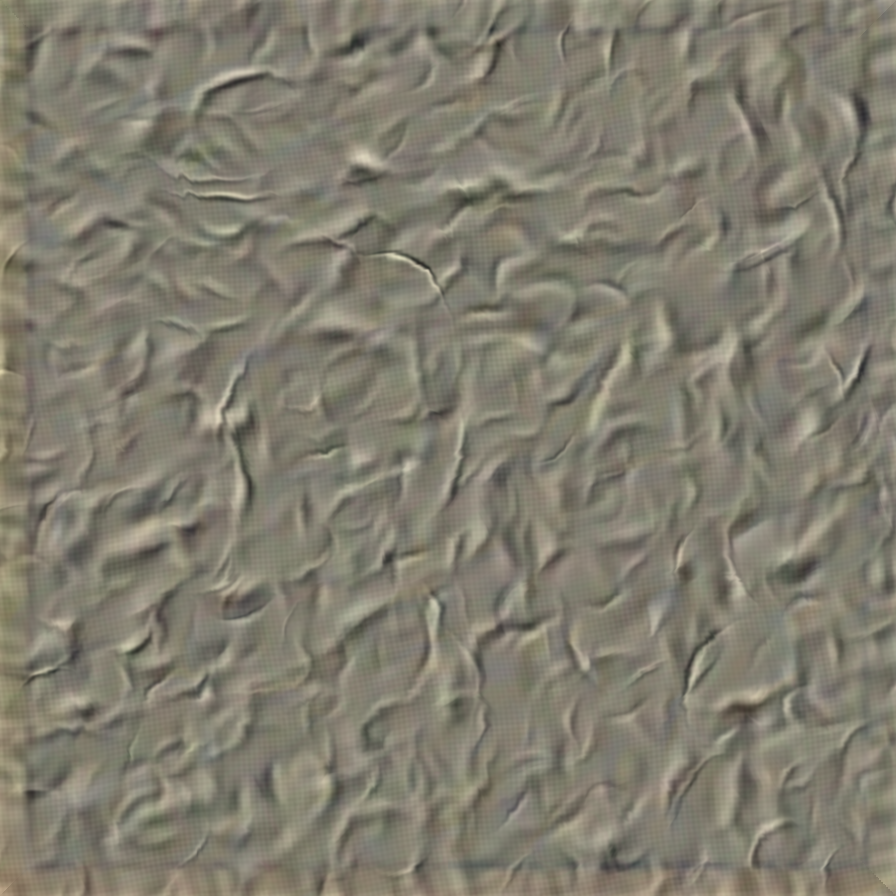
A Shadertoy shader for this texture:

```glsl
const float TAU = 6.2831853;
const vec3 STONE = vec3(0.506, 0.492, 0.438);
const vec3 OCHRE = vec3(0.045, 0.020, -0.050);
const vec3 ROSE = vec3(0.030, -0.018, 0.012);

vec4 hash4(vec2 cell, float seed) {
    vec4 q = fract(vec4(cell.xyx, seed) * vec4(0.1031, 0.1030, 0.0973, 0.1099));
    q += dot(q, q.wzxy + 33.33);
    return fract((q.xxyz + q.yzzw) * q.zywx);
}

// Smooth mottling from layered, bent sines, about -1 to 1
float waves(vec2 p, float phase) {
    float sum = 0.0, gain = 0.5;
    for (int i = 0; i < 4; i++) {
        p = mat2(0.8, 0.6, -0.6, 0.8) * p + 0.7 * sin(p.yx * 1.3 + phase);
        sum += gain * sin(p.x + phase) * cos(p.y - phase);
        p *= 1.6;
        gain *= 0.75;
    }
    return sum;
}

// Preferred stroke angle: steep diagonals, flatter in the upper left
float flowAngle(vec2 p) {
    float flat_ = smoothstep(0.5, 0.65, p.y) * smoothstep(0.93, 0.82, p.y)
                * smoothstep(0.8, 0.55, p.x);
    return mix(0.85 + 0.35 * p.x, 0.15, flat_);
}

// Scattered curved strokes, each dark on one flank and bright on the other
float strokes(vec2 p, float cells, float seed, float width, float reach,
              float bend, float density) {
    vec2 g = p * cells, home = floor(g);
    float sum = 0.0;
    for (int j = -1; j <= 1; j++)
    for (int i = -1; i <= 1; i++) {
        vec2 cell = home + vec2(i, j);
        vec4 place = hash4(cell, seed), shape = hash4(cell, seed + 17.0);
        if (shape.x > density) continue;
        vec2 d = g - cell - place.xy;
        float fade = smoothstep(1.0, 0.6, length(d));
        float a = flowAngle(cell / cells) + (place.z - 0.5) * 1.7;
        d = mat2(cos(a), -sin(a), sin(a), cos(a)) * d;
        d.y += (shape.y - 0.5) * bend * d.x * d.x;
        float w = width * mix(0.6, 1.4, shape.z);
        float t = d.y / w, l = d.x / reach;
        float flank = shape.w < 0.7 ? 1.0 : -1.0;
        float strength = mix(0.3, 1.0, place.w * place.w);
        sum += flank * strength * fade * t * exp(-t * t - l * l);
    }
    return sum;
}

// Fine woven grain, stronger in patches
float weave(vec2 p, float threads) {
    vec2 q = p * threads + 0.5 * sin(p.yx * 23.0);
    vec2 s = sin(TAU * (q + 0.12 * q.yx * vec2(1.0, -1.0)));
    return (s.x + s.y) * (0.65 + 0.35 * waves(p * 30.0, 2.0));
}

// Soft line at a given depth inside an edge
float edgeLine(float depth, float at, float width) {
    float t = (depth - at) / width;
    return exp(-t * t);
}

// Short marks running across the rim
float ticks(float along, float depth, float seed) {
    float x = along + 0.25 * depth;
    return 0.5 * sin(x * 83.0 + 3.0 * sin(x * 31.0 + seed))
         + 0.5 * sin(x * 171.0 + 2.0 * sin(x * 47.0 - seed));
}

void mainImage(out vec4 fragColor, in vec2 fragCoord) {
    vec2 uv = fragCoord / iResolution.xy;
    vec2 p = uv + 0.006 * vec2(waves(uv * 34.0, 0.4), waves(uv * 34.0, 3.1));

    // Embossed relief, from broad folds to sharp creases
    float relief = 0.40 * strokes(p, 15.0, 3.0, 0.17, 0.45, 1.6, 1.0)
                 + 0.36 * strokes(p, 23.0, 41.0, 0.19, 0.48, 1.4, 1.0)
                 + 0.80 * strokes(p, 8.0, 77.0, 0.045, 0.33, 2.0, 0.35)
                 + 0.45 * strokes(p, 18.0, 93.0, 0.09, 0.38, 2.0, 0.35);
    relief += 0.022 * waves(p * 55.0, 1.7);

    // Rim: softened relief, cross marks and an inner groove
    vec2 inset = min(uv, 1.0 - uv);
    float depth = min(inset.x, inset.y);
    float along = inset.x < inset.y ? uv.y : uv.x;
    float rim = smoothstep(0.036, 0.024, depth + 0.004 * waves(uv * 40.0, 5.0));
    float side = inset.x < inset.y ? step(0.5, uv.x) : 2.0 + step(0.5, uv.y);
    float mark = ticks(along, depth, side * 2.3);
    relief = mix(relief, 0.6 * relief + 0.07 * mark, rim);
    float groove = edgeLine(depth, 0.034, 0.006) * (0.6 + 0.4 * mark);
    relief -= 0.075 * groove;
    relief += 0.05 * edgeLine(depth, 0.0, 0.004);

    // Weak colour casts: yellow lights, blue darks, rosy patches
    float warm = 1.5 * strokes(p, 19.0, 131.0, 0.24, 0.5, 1.0, 1.0)
               + 0.35 * waves(uv * 28.0, 4.2) + 2.0 * relief;
    float rosy = waves(uv * 48.0, 0.9) + 0.4 * waves(uv * 90.0, 2.6);
    float leftRim = rim * smoothstep(0.06, 0.0, uv.x);
    float bottomRim = rim * smoothstep(0.06, 0.0, uv.y);
    warm += 1.0 * leftRim + 0.7 * bottomRim - 0.5 * groove * step(0.5, uv.x);
    rosy += 0.7 * bottomRim + 0.6 * groove * step(uv.x, 0.5);

    vec3 color = STONE + relief * vec3(1.0, 0.99, 0.95);
    color += 0.6 * warm * OCHRE + 0.6 * rosy * ROSE;
    color += 0.013 * weave(uv, 165.0);
    fragColor = vec4(clamp(color, 0.0, 1.0), 1.0);
}
```
